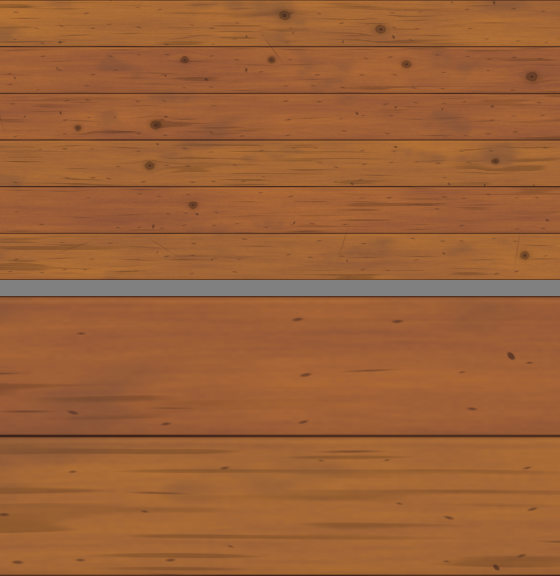
Top, the full canvas; bottom, a detail of the centre.
Give the GLSL for this texture, as a WebGL 1 fragment shader.

```glsl
precision highp float;
// Six worn, full-width wooden boards stacked vertically, with dark seams.
// Stretched value noise makes the grain, bent around hashed knots; one mark
// function on hashed cells scatters the specks, dashes, pits and scratches.

uniform vec2 u_resolution;

float hash(vec2 p) {
  vec3 q = fract(vec3(p.xyx) * 0.1031);
  q += dot(q, q.yzx + 33.33);
  return fract((q.x + q.y) * q.z);
}

float noise(vec2 p) {
  vec2 i = floor(p), f = fract(p);
  f = f * f * (3.0 - 2.0 * f);
  return mix(mix(hash(i), hash(i + vec2(1.0, 0.0)), f.x),
             mix(hash(i + vec2(0.0, 1.0)), hash(i + 1.0), f.x), f.y);
}

float fbm(vec2 p) {
  float sum = 0.0, weight = 0.5;
  for (int i = 0; i < 4; i++) {
    sum += weight * noise(p);
    p = p * 2.03 + 17.3;
    weight *= 0.5;
  }
  return sum / 0.9375;
}

// Coverage of one randomly turned ellipse per occupied cell
float marks(vec2 p, vec2 cell, float density, vec2 halfSize, float tilt, float px) {
  vec2 id = floor(p / cell) + cell * 91.0;
  vec2 jitter = vec2(hash(id + 3.1), hash(id + 7.7));
  vec2 d = p - (floor(p / cell) + 0.3 + 0.4 * jitter) * cell;
  float angle = tilt * (hash(id + 11.9) - 0.5);
  float c = cos(angle), s = sin(angle);
  d = vec2(c * d.x + s * d.y, c * d.y - s * d.x);
  vec2 size = halfSize * mix(0.35, 1.0, hash(id + 19.3));
  float edge = (length(d / size) - 1.0) * size.y;
  return step(hash(id + 23.7), density) * (1.0 - smoothstep(-px, px, edge));
}

void main() {
  vec2 p = gl_FragCoord.xy / u_resolution.y;
  float px = 1.0 / u_resolution.y;
  float row = floor(p.y * 6.0);

  // Knots: at most one per stretch of board
  vec2 cell = vec2(0.4, 1.0 / 6.0);
  vec2 id = floor(p / cell) + 5.0;
  vec2 k = p - (id - 5.0 + 0.25 + 0.5 * vec2(hash(id + 2.3), hash(id + 8.9))) * cell;
  float hasKnot = step(hash(id + 31.7), 0.36);
  float bend = hasKnot * exp(-dot(k * vec2(18.0, 30.0), k * vec2(18.0, 30.0)));

  // Grain coordinates, shifted per board and wavering along its length
  vec2 g = vec2(p.x, p.y - 0.8 * k.y * bend) + vec2(13.7, 5.3) * hash(vec2(row, 4.0));
  g.y += 0.012 * (noise(g * vec2(3.0, 9.0)) - 0.5);
  float mottle = fbm(g * vec2(2.5, 9.0) + row * 7.0);
  float streak = fbm(g * vec2(3.0, 55.0) + row * 3.0);
  float fiber = noise(g * vec2(14.0, 230.0));
  float grit = noise(p * vec2(110.0, 240.0));

  // Board tone: three golden boards, three redder ones
  float golden = (mod(row, 5.0) < 0.5 || row == 2.0) ? 1.0 : 0.0;
  float tone = 0.47 + 0.19 * golden + 0.75 * (mottle - 0.5) + 0.5 * (streak - 0.5)
             + 0.16 * (fiber - 0.5) + 0.12 * (grit - 0.5);
  vec3 color = mix(vec3(0.53, 0.325, 0.22), vec3(0.70, 0.44, 0.205), clamp(tone, -0.15, 1.15));
  color += vec3(0.012, -0.008, 0.0) * (1.0 - golden);

  // Darker grain lines, strongest in patches
  float line = smoothstep(0.64, 0.86, noise(g * vec2(5.0, 130.0) + 40.0));
  color *= 1.0 - 0.15 * line * smoothstep(0.35, 0.7, noise(g * vec2(3.0, 12.0) + 9.0));

  // Dull grey smudges
  float smudge = smoothstep(0.62, 0.85, fbm(p * vec2(5.0, 9.0) + 61.0));
  color = mix(color, vec3(0.43, 0.29, 0.23), 0.35 * smudge);

  // Knot halo, ring and core
  float r = length(k * vec2(1.0, 1.2)) + 0.004 * (noise(p * 90.0) - 0.5);
  float size = mix(0.006, 0.011, hash(id + 41.3));
  color *= 1.0 - 0.22 * hasKnot * exp(-r * r / (size * size * 5.0));
  color *= 1.0 - 0.18 * hasKnot * (1.0 - smoothstep(0.001, 0.003 + px, abs(r - size * 1.5)));
  float core = hasKnot * (1.0 - smoothstep(size * 0.35, size * 0.85 + px, r));
  color = mix(color, vec3(0.27, 0.16, 0.13), 0.7 * core);

  // Wear: specks, long dashes, pits and slanted scratches
  float wear = 0.5 * marks(p, vec2(0.09, 0.055), 0.5, vec2(0.006, 0.0019), 0.5, px);
  wear = max(wear, 0.4 * marks(p + 3.0, vec2(0.21, 0.05), 0.4, vec2(0.03, 0.0014), 0.1, px));
  wear = max(wear, 0.65 * marks(p + 7.0, vec2(0.17, 0.13), 0.25, vec2(0.006, 0.0036), 3.0, px));
  wear = max(wear, 0.35 * marks(p + 11.0, vec2(0.31, 0.23), 0.45, vec2(0.03, 0.0012), 3.0, px));
  color = mix(color, vec3(0.25, 0.15, 0.12), wear);

  // Seams: uneven darkness, with a soft worn lip below
  float seam = floor(p.y * 6.0 + 0.5);
  float d = p.y - seam / 6.0;
  float grime = smoothstep(0.5, 0.8, noise(vec2(p.x * 5.0, seam * 9.0 + 2.0)));
  float depth = 0.55 + 0.2 * hash(vec2(seam, 6.0)) + 0.2 * grime;
  color *= 1.0 - 0.1 * exp(-abs(d) * 180.0);
  color += vec3(0.045, 0.03, 0.01) * exp(-pow((d + 0.006) * 350.0, 2.0));
  float gap = 1.0 - smoothstep(0.0015 - px * 0.5, 0.0015 + px * 0.7, abs(d));
  color = mix(color, vec3(0.22, 0.12, 0.09), depth * gap);

  gl_FragColor = vec4(color, 1.0);
}
```
